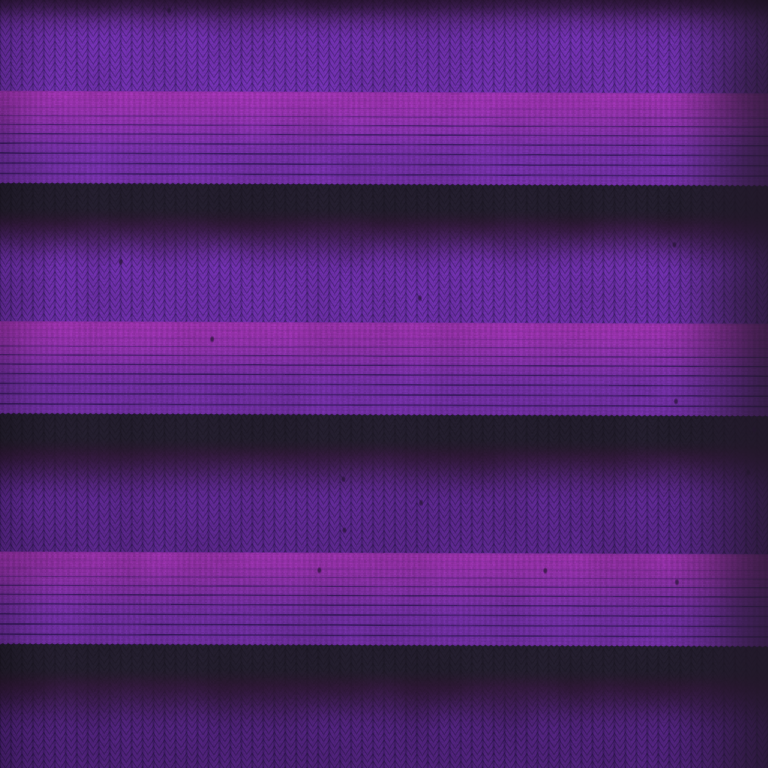
Give the GLSL for this texture, as a three.js fragment shader.

```glsl
// Three purple pleated bands over knitted cloth, each casting a soft dark shadow.
varying vec2 vUv;

float hash(vec2 p) {
  return fract(sin(dot(p, vec2(127.1, 311.7))) * 43758.5453);
}

float noise(vec2 p) {
  vec2 i = floor(p);
  vec2 f = fract(p);
  f = f * f * (3.0 - 2.0 * f);
  return mix(mix(hash(i), hash(i + vec2(1.0, 0.0)), f.x),
             mix(hash(i + vec2(0.0, 1.0)), hash(i + vec2(1.0, 1.0)), f.x), f.y);
}

// Darkness of the V stitches and the grooves between their columns.
float knit(vec2 p) {
  float column = p.x * 70.0;
  float arm = abs(fract(column) - 0.5) * 2.0;
  float row = p.y * 110.0 - arm * 1.15 + 0.25 * hash(vec2(floor(column), 3.0));
  float stitch = smoothstep(0.2, 0.5, abs(fract(row) - 0.5));
  float groove = smoothstep(0.62, 1.0, arm);
  return 0.55 * stitch + 0.5 * groove;
}

// Sparse dark specks of lint.
float specks(vec2 p) {
  vec2 cell = floor(p * 30.0);
  vec2 center = 0.2 + 0.6 * vec2(hash(cell + 5.0), hash(cell + 9.0));
  float dist = length((fract(p * 30.0) - center) * vec2(1.0, 0.7));
  return step(0.988, hash(cell)) * (1.0 - smoothstep(0.03, 0.11, dist));
}

void main() {
  // Distance down the canvas, with a slight tilt to the right.
  float down = 1.0 - vUv.y - 0.0035 * vUv.x;
  float t = fract((down - 0.117) / 0.3);
  float mottle = noise(vUv * vec2(24.0, 18.0)) - 0.5;
  float grain = hash(floor(vUv * 512.0)) - 0.5;

  // Knitted cloth, emerging from the shadow below each band.
  float lit = max(smoothstep(0.53, 0.79, t + 0.02 * mottle), step(t, 0.2));
  float stitches = knit(vUv);
  vec3 cloth = mix(vec3(0.42, 0.18, 0.65), vec3(0.25, 0.12, 0.42), stitches);
  cloth *= mix(1.04, 0.74, smoothstep(0.25, 1.0, down));
  vec3 shadow = vec3(0.13, 0.11, 0.17) * (1.06 - 0.22 * stitches);
  shadow = mix(shadow, vec3(0.17, 0.09, 0.19), smoothstep(0.5, 0.6, t));
  vec3 color = mix(shadow, cloth, lit);

  // Pleated band: pink upper edge, creases that deepen and widen downward.
  float s = t / 0.408;
  vec3 band = mix(vec3(0.58, 0.19, 0.65), vec3(0.43, 0.18, 0.62), smoothstep(0.0, 0.75, s));
  float pleat = 9.0 * s - 1.2 * pow(max(1.0 - s, 0.0), 3.0);
  float crease = smoothstep(0.36, 0.48, abs(fract(pleat) - 0.5));
  float wear = 0.75 + 0.5 * noise(vec2(vUv.x * 30.0, floor(pleat) + floor(down / 0.3) * 11.0));
  float depth = mix(0.1, 0.68, smoothstep(0.08, 0.5, s));
  float rib = 0.5 + 0.5 * cos(vUv.x * 6.28318 * 140.0);
  float weave = 0.5 + 0.5 * cos(pleat * 6.28318 * 3.0);
  band *= 0.94 + 0.09 * rib + 0.04 * weave;
  band = mix(band, vec3(0.18, 0.09, 0.33), min(crease * depth * wear, 0.9));
  band *= mix(1.03, 0.95, down);

  // Fine stitched teeth along the lower edge.
  float hem = 0.406 + 0.006 * rib;
  float mask = smoothstep(0.0, 0.008, t) * (1.0 - smoothstep(hem - 0.008, hem, t));
  color = mix(color, band, mask);

  // Uneven tone, fine grain and lint.
  color *= 1.0 + 0.08 * mottle + 0.07 * grain;
  color = mix(color, vec3(0.14, 0.08, 0.2), 0.7 * specks(vUv));

  // Darkening at the sides, strongest on the right, and along the top edge.
  float side = smoothstep(0.86, 1.02, vUv.x + 0.02 * mottle);
  float left = 1.0 - smoothstep(-0.04, 0.09, vUv.x);
  color = mix(color, vec3(0.13, 0.09, 0.16), 0.78 * side);
  color *= 1.0 - 0.22 * left;
  color *= 0.8 + 0.2 * smoothstep(0.0, 0.03, 1.0 - vUv.y);
  gl_FragColor = vec4(color, 1.0);
}
```
